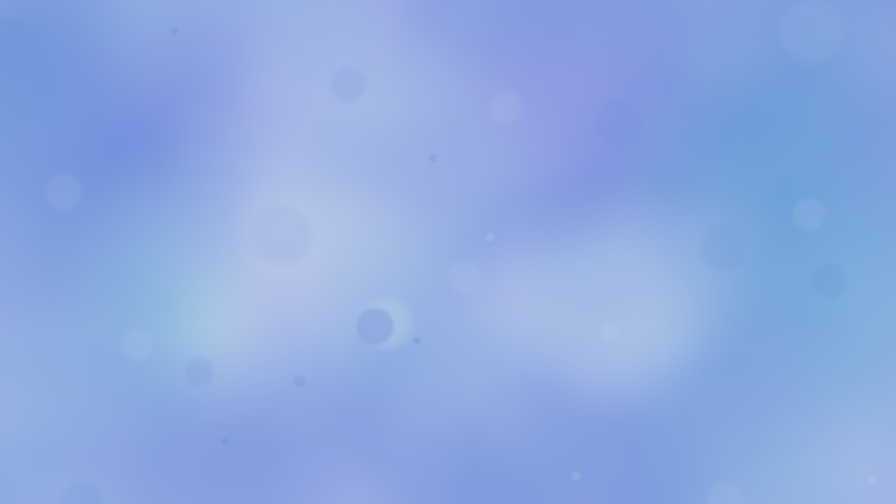
Give the GLSL for this background, as a Shadertoy shader.

```glsl
// Soft periwinkle haze with pale glowing pools and faint drifting bokeh discs.

float hash(vec2 p) {
    vec3 q = fract(vec3(p.xyx) * 0.1031);
    q += dot(q, q.yzx + 33.33);
    return fract((q.x + q.y) * q.z);
}

float valueNoise(vec2 p) {
    vec2 cell = floor(p), f = fract(p);
    f = f * f * f * (f * (f * 6.0 - 15.0) + 10.0);
    return mix(mix(hash(cell), hash(cell + vec2(1, 0)), f.x),
               mix(hash(cell + vec2(0, 1)), hash(cell + vec2(1, 1)), f.x), f.y);
}

float haze(vec2 p) {
    return 0.7 * valueNoise(p) + 0.3 * valueNoise(p * 2.1 + 17.3);
}

// Elliptical glow, firmer along its lower rim and fading upwards
float pool(vec2 p, vec2 center, vec2 radius) {
    vec2 q = (p - center) / radius;
    float outer = mix(1.25, 1.7, smoothstep(-0.8, 0.8, q.y));
    return 1.0 - smoothstep(0.3, outer, length(q));
}

float blob(vec2 p, vec2 center, float radius) {
    vec2 q = (p - center) / radius;
    return exp(-dot(q, q));
}

void mainImage(out vec4 fragColor, in vec2 fragCoord) {
    vec2 p = fragCoord / iResolution.y;
    float aspect = iResolution.x / iResolution.y;
    vec2 warp = vec2(haze(p * 3.0 + 5.0), haze(p * 3.0 + 41.0)) - 0.5;
    vec2 w = p + 0.12 * warp;

    // Brightness: drifting haze, pale pools and deeper blue patches
    float tone = 0.47 + 0.42 * (haze(w * 3.2 + 9.0) - 0.5);
    tone += 0.40 * pool(w, vec2(0.52, 0.40), vec2(0.27, 0.25));
    tone += 0.42 * pool(w, vec2(1.24, 0.37), vec2(0.22, 0.17));
    tone += 0.22 * blob(w, vec2(0.68, 0.72), 0.26);
    tone += 0.30 * blob(w, vec2(1.80, 0.05), 0.22);
    tone += 0.18 * blob(w, vec2(0.02, 0.10), 0.22);
    tone -= 0.32 * blob(w, vec2(1.55, 0.82), 0.25);
    tone -= 0.22 * blob(w, vec2(0.24, 0.76), 0.22);
    tone -= 0.24 * blob(w, vec2(1.05, 1.02), 0.20);
    tone -= 0.20 * blob(w, vec2(0.45, 0.08), 0.16);
    tone = clamp(tone, 0.0, 1.0);
    vec3 color = mix(vec3(0.40, 0.545, 0.855), vec3(0.70, 0.775, 0.905), tone);

    // Hue: negative leans cyan, positive leans violet
    float hue = 1.3 * (haze(w * 2.6 + 63.0) - 0.5);
    hue += 0.7 * blob(w, vec2(1.15, 0.95), 0.28) + 0.6 * blob(w, vec2(0.52, 0.42), 0.15);
    hue -= 0.7 * blob(w, vec2(1.68, 0.55), 0.28) + 0.6 * blob(w, vec2(0.31, 0.42), 0.14);
    color += clamp(hue, -1.0, 1.0) * vec3(0.030, -0.034, 0.014);

    // Bokeh: one jittered disc per cell, mostly small, either pale or deep blue
    for (int i = 0; i < 24; i++) {
        vec2 cell = vec2(i % 6, i / 6);
        vec2 jitter = vec2(hash(cell + 11.7), hash(cell + 29.1));
        vec2 center = (cell + jitter) / vec2(6, 4) * vec2(aspect, 1.0);
        float size = hash(cell + 53.9);
        float radius = 0.007 + 0.06 * size * size;
        float edge = 0.22 * radius + 0.7 / iResolution.y;
        float d = length(p - center);
        float disc = 1.0 - smoothstep(radius - edge, radius + edge, d);
        float strength = mix(0.24, 0.09, size);
        vec3 tint = hash(cell + 71.3) > 0.5 ? vec3(0.76, 0.82, 0.93) : vec3(0.36, 0.52, 0.82);
        color = mix(color, tint, disc * strength);
    }

    // A dark disc sitting inside a pale offset halo
    float halo = 1.0 - smoothstep(0.030, 0.066, length(p - vec2(0.768, 0.360)));
    float core = 1.0 - smoothstep(0.030, 0.043, length(p - vec2(0.744, 0.352)));
    color = mix(color, vec3(0.70, 0.79, 0.91), 0.5 * halo);
    color = mix(color, vec3(0.54, 0.64, 0.87), 0.7 * core);

    fragColor = vec4(clamp(color, 0.0, 1.0), 1.0);
}
```
